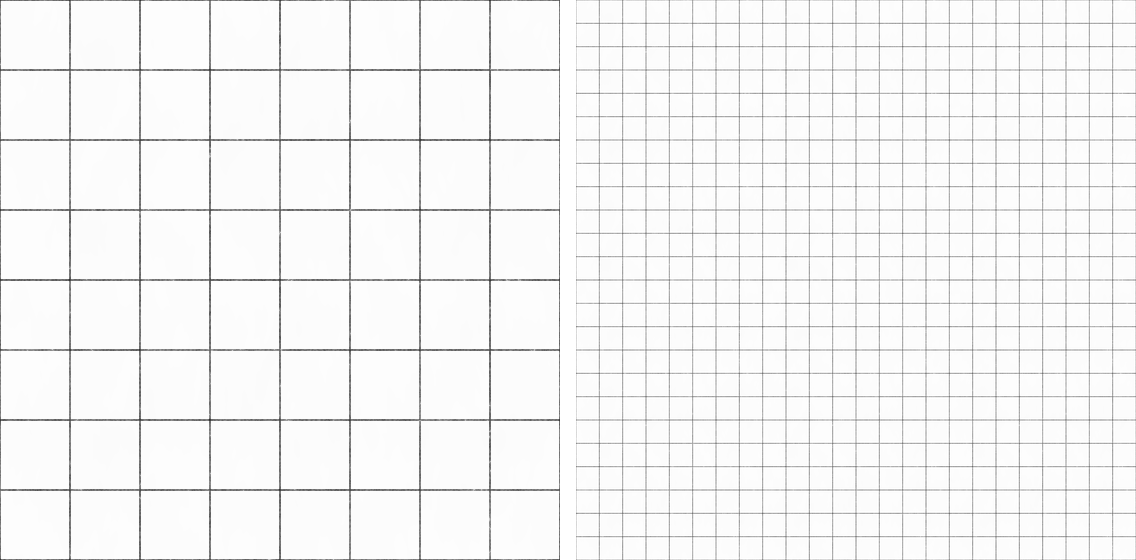
Left: one tile. Right: repeated 3 by 3.
This pattern is drawn by a WebGL 2 fragment shader. Its source:

```glsl
#version 300 es
precision highp float;
// Square white tiles in an 8 by 8 grid, parted by thin dark grey joints.
// Joints come from the distance to the nearest grid line, worn by wrapping
// cellular noise; layered sines of whole frequency cloud the glaze faintly.

uniform vec2 u_resolution;
out vec4 fragColor;

const float TILES = 8.0;
const float TAU = 6.2831853;
const float JOINT_HALF_WIDTH = 0.00122;
const vec3 GLAZE = vec3(0.989);
const vec3 JOINT = vec3(0.26);

vec2 hash2(vec2 p) {
  vec3 q = fract(p.xyx * vec3(0.1031, 0.1030, 0.0973));
  q += dot(q, q.yzx + 33.33);
  return fract((q.xx + q.yz) * q.zy);
}

// Distance to the nearest scattered point; repeats after `cells` cells.
float cellular(vec2 uv, vec2 cells, float seed) {
  vec2 p = uv * cells;
  vec2 base = floor(p);
  float nearest = 2.0;
  for (int y = -1; y <= 1; y++) {
    for (int x = -1; x <= 1; x++) {
      vec2 cell = base + vec2(x, y);
      vec2 point = cell + hash2(mod(cell, cells) + seed);
      nearest = min(nearest, distance(p, point));
    }
  }
  return nearest;
}

// Soft stains stretched upward, about -1 to 1.
float clouds(vec2 uv) {
  float sum = 0.0;
  float weight = 0.5;
  vec2 frequency = vec2(3.0, 2.0);
  for (int i = 0; i < 4; i++) {
    vec2 a = TAU * uv * frequency;
    float k = float(i);
    sum += weight * sin(a.x + 1.6 * sin(a.y + k * 2.1)) * sin(a.y + 1.3 * sin(a.x + k));
    frequency = frequency * 2.0 + vec2(1.0, -1.0);
    weight *= 0.6;
  }
  return sum;
}

// Distance to the nearest grid line on each axis, in canvas units.
vec2 gridDistance(vec2 uv) {
  return abs(fract(uv * TILES + 0.5) - 0.5) / TILES;
}

// Random tone for one joint segment between two crossings.
float segmentTone(float line, float along, float seed) {
  vec2 id = vec2(mod(floor(line * TILES + 0.5), TILES), floor(along * TILES));
  return hash2(id + seed).x - 0.5;
}

vec2 coverage(vec2 d, float halfWidth, float pixel) {
  return clamp((halfWidth - d) / pixel + 0.5, 0.0, 1.0);
}

void main() {
  vec2 uv = gl_FragCoord.xy / u_resolution;
  float pixel = 1.0 / min(u_resolution.x, u_resolution.y);

  // Glaze: faint clouding plus a slight tone per tile.
  float tileTone = hash2(floor(uv * TILES) + 71.0).x - 0.5;
  vec3 glaze = GLAZE + 0.004 * clouds(uv) + 0.003 * tileTone;

  // Wear: broad fading, fine grain and a few pale chips.
  float fading = cellular(uv, vec2(40.0), 11.0) - 0.45;
  float grain = cellular(uv, vec2(200.0), 37.0) - 0.45;
  float chips = smoothstep(0.35, 0.6, grain + 0.35 * fading);
  float wear = 0.16 * fading + 0.2 * grain + 0.25 * chips;

  // Joints: x holds the vertical lines, y the horizontal ones.
  vec2 d = gridDistance(uv);
  vec2 cover = coverage(d, JOINT_HALF_WIDTH * (1.0 - 0.15 * grain), pixel);
  vec2 tone = 0.12 * vec2(segmentTone(uv.x, uv.y, 5.0), segmentTone(uv.y, uv.x, 23.0));

  vec3 color = mix(glaze, JOINT + wear + tone.x, cover.x);
  color = mix(color, JOINT + wear + tone.y, cover.y);

  // Slightly darker, rounded grout where joints cross.
  float crossing = 1.0 - smoothstep(0.0012, 0.0032, length(d));
  color = mix(color, JOINT + wear, 0.4 * crossing);

  fragColor = vec4(clamp(color, 0.0, 1.0), 1.0);
}
```
